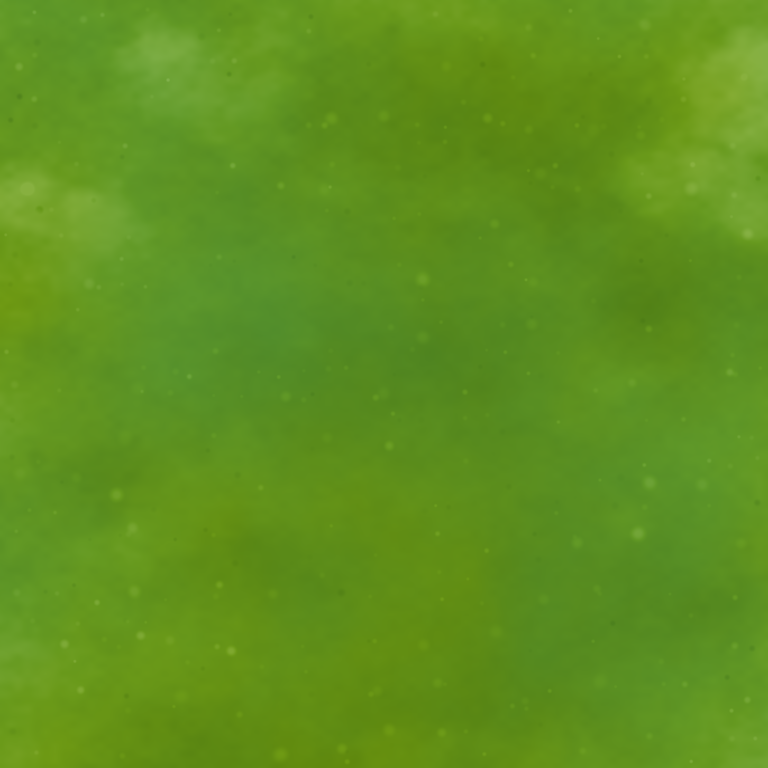
Write a WebGL 1 fragment shader that draws this texture.

```glsl
precision highp float;
uniform vec2 u_resolution;

#define CLOUD_SCALE 4.0
#define CLOUD_CONTRAST 1.0
#define PATCH_SCALE 5.0
#define PATCH_STRENGTH 0.6
#define TINT_STRENGTH 0.10
#define GRAIN_SCALE 105.0
#define GRAIN_STRENGTH 0.10
#define DEEP_GREEN vec3(0.318, 0.510, 0.098)
#define LEAF_GREEN vec3(0.402, 0.602, 0.122)
#define PALE_GREEN vec3(0.500, 0.675, 0.235)

float hash(vec2 p) {
  return fract(sin(dot(p, vec2(127.1, 311.7))) * 43758.5453);
}

float noise(vec2 p) {
  vec2 cell = floor(p);
  vec2 f = fract(p);
  f = f * f * (3.0 - 2.0 * f);
  float low = mix(hash(cell), hash(cell + vec2(1.0, 0.0)), f.x);
  float high = mix(hash(cell + vec2(0.0, 1.0)), hash(cell + 1.0), f.x);
  return mix(low, high, f.y);
}

float fbm(vec2 p) {
  float sum = 0.0;
  float weight = 0.5;
  for (int i = 0; i < 5; i++) {
    sum += weight * noise(p);
    p = mat2(1.6, 1.2, -1.2, 1.6) * p + 17.3;
    weight *= 0.5;
  }
  return sum;
}

// Soft round spots, at most one per grid cell
float spots(vec2 p, float cells, float radius, float share, float seed) {
  vec2 cell = floor(p * cells);
  vec2 id = cell + seed;
  vec2 jitter = vec2(hash(id + 3.1), hash(id + 7.7));
  vec2 offset = fract(p * cells) - mix(vec2(0.25), vec2(0.75), jitter);
  float size = radius * mix(0.6, 1.3, hash(id + 11.9));
  float body = 1.0 - smoothstep(0.15, 1.0, length(offset) / (cells * size));
  float strength = mix(0.3, 1.0, pow(hash(id + 23.3), 2.0));
  return body * strength * step(hash(id), share);
}

void main() {
  vec2 p = gl_FragCoord.xy / u_resolution;

  // Calm dark middle, brighter and livelier rim
  float rim = smoothstep(0.12, 0.80, length((p - vec2(0.54, 0.36)) * vec2(1.05, 0.9)));
  float tone = 0.12 + 0.44 * rim;

  // Drifting clouds and hazy pale patches
  vec2 stretched = p * vec2(0.8, 1.1);
  float cloud = fbm(stretched * CLOUD_SCALE + 5.2) - 0.485;
  tone += CLOUD_CONTRAST * cloud * mix(0.7, 1.4, rim);
  float haze = smoothstep(0.53, 0.76, fbm(stretched * PATCH_SCALE + 31.0));
  tone += PATCH_STRENGTH * haze * mix(0.25, 1.0, rim);

  // Fine grain
  float grain = noise(p * GRAIN_SCALE * vec2(0.8, 1.0)) + noise(p * GRAIN_SCALE * 0.5) - 1.0;
  tone += GRAIN_STRENGTH * grain * mix(0.6, 1.2, rim);

  // Pale spots and small dark flecks
  tone += 0.50 * spots(p, 15.0, 0.011, 0.35, 2.0);
  tone += 0.40 * spots(p, 34.0, 0.005, 0.14, 61.0);
  tone -= 0.45 * spots(p, 28.0, 0.006, 0.10, 97.0) * mix(0.4, 1.0, rim);
  tone -= 0.25 * spots(p, 9.0, 0.026, 0.25, 143.0) * rim;

  // Green ramp with a slow olive to cool drift
  tone = clamp(tone, -0.1, 1.1);
  vec3 color = mix(DEEP_GREEN, LEAF_GREEN, min(tone / 0.55, 1.0));
  color = mix(color, PALE_GREEN, max(tone - 0.55, 0.0) / 0.45);
  float tint = fbm(p * 3.5 + 71.0) - 0.485;
  color += TINT_STRENGTH * tint * vec3(1.0, 0.0, -1.6);

  gl_FragColor = vec4(clamp(color, 0.0, 1.0), 1.0);
}
```
